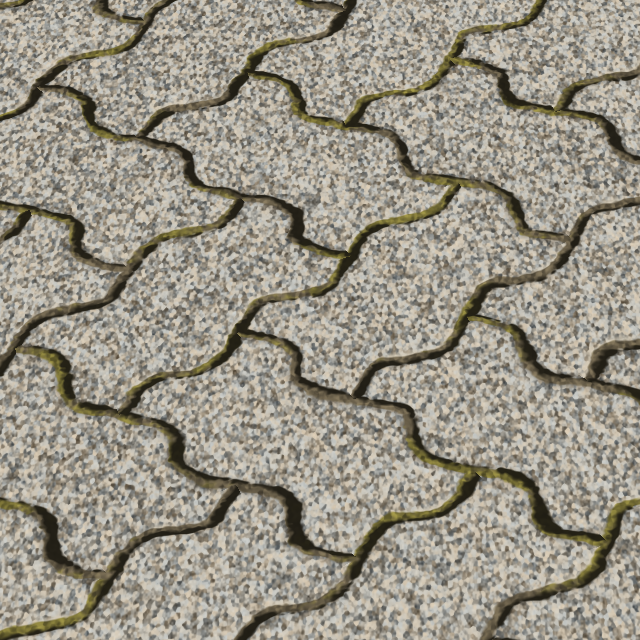
Reproduce this texture procedurally as a WebGL 1 fragment shader.

```glsl
precision highp float;
// Zigzag concrete pavers in a herringbone bond, seen at a slant, with mossy shaded joints.

uniform vec2 u_resolution;

const float TAU = 6.2831853;
const vec3 STONE_DARK = vec3(0.25, 0.24, 0.215);
const vec3 STONE_LIGHT = vec3(0.90, 0.875, 0.82);
const vec3 STONE_EDGE = vec3(0.84, 0.80, 0.72);
const vec3 SOIL = vec3(0.40, 0.36, 0.28);
const vec3 MOSS = vec3(0.45, 0.42, 0.20);
const vec3 SHADOW = vec3(0.11, 0.10, 0.07);

vec2 hash2(vec2 p) {
  vec3 h = fract(p.xyx * vec3(0.1031, 0.1030, 0.0973));
  h += dot(h, h.yzx + 33.33);
  return fract((h.xx + h.yz) * h.zy);
}

float valueNoise(vec2 p) {
  vec2 i = floor(p);
  vec2 f = fract(p);
  f = f * f * (3.0 - 2.0 * f);
  float low = mix(hash2(i).x, hash2(i + vec2(1.0, 0.0)).x, f.x);
  float high = mix(hash2(i + vec2(0.0, 1.0)).x, hash2(i + 1.0).x, f.x);
  return mix(low, high, f.y);
}

// Soft cellular noise: x is the brightness of a grain, y its tint.
vec2 grainNoise(vec2 p) {
  vec2 cell = floor(p);
  vec2 sum = vec2(0.0);
  float total = 0.0;
  for (int y = -1; y <= 1; y++) {
    for (int x = -1; x <= 1; x++) {
      vec2 id = cell + vec2(float(x), float(y));
      vec2 toGrain = id + hash2(id) - p;
      float weight = exp(-5.0 * dot(toGrain, toGrain));
      sum += weight * hash2(id + 71.7);
      total += weight;
    }
  }
  return sum / total;
}

// Screen (y down) to ground: x runs right, y runs towards the viewer.
vec2 groundFromScreen(vec2 s) {
  float near = (s.y - 0.399 + 0.0678 * (s.x - 0.547))
             / (0.0948 + 0.027 * s.y + 0.0018 * s.x);
  float right = (s.x - 0.547 - near * (0.027 * s.x - 0.0127)) / 0.1725;
  return vec2(right, near);
}

// Sideways bend of a paver edge over one unit, and its slope.
vec2 zigzag(vec2 t) {
  return 0.100 * sin(TAU * t) - 0.016 * sin(2.0 * TAU * t);
}
vec2 zigzagSlope(vec2 t) {
  return TAU * (0.100 * cos(TAU * t) - 0.032 * cos(2.0 * TAU * t));
}

void main() {
  vec2 screen = gl_FragCoord.xy / u_resolution;
  screen.y = 1.0 - screen.y;
  vec2 ground = groundFromScreen(screen);

  // Lattice axes follow the two paver directions; the edges wander a little.
  vec2 lattice = 0.5 * vec2(ground.x + ground.y, ground.x - ground.y);
  lattice += 0.04 * (vec2(valueNoise(lattice * 7.0 + 20.0),
                          valueNoise(lattice * 7.0 + 60.0)) - 0.5);
  vec2 bent = lattice + vec2(1.0, -1.0) * zigzag(lattice.yx);
  vec2 slope = zigzagSlope(lattice.yx);
  vec2 cell = floor(bent);
  vec2 f = bent - cell;

  // Herringbone: two neighbouring cells form a paver and share no joint.
  float kind = mod(cell.x - cell.y, 4.0);
  vec2 stretch = sqrt(1.0 + slope * slope);
  vec4 edges = vec4(f, 1.0 - f) / stretch.xyxy;
  vec2 paver = cell;
  if (kind < 0.5) { edges.y = 1.0; paver.y -= 1.0; }
  else if (kind < 1.5) edges.w = 1.0;
  else if (kind < 2.5) edges.z = 1.0;
  else { edges.x = 1.0; paver.x -= 1.0; }

  float behind = min(edges.x, edges.y);
  float ahead = min(edges.z, edges.w);
  float dist = min(behind, ahead);
  float side = behind < ahead ? 1.0 : -1.0;
  bool risingJoint = min(edges.x, edges.z) < min(edges.y, edges.w);
  float facing = risingJoint ? slope.x : -slope.y;

  // Speckled stone with slight differences between pavers.
  vec2 grain = grainNoise(ground * vec2(34.0, 20.0));
  float fine = valueNoise(ground * vec2(60.0, 35.0));
  float patchy = valueNoise(ground * vec2(5.0, 3.0) + 40.0);
  float tone = 0.63 + 0.92 * (grain.x - 0.5) + 0.32 * (fine - 0.5);
  tone += 0.04 * (patchy - 0.5) + 0.04 * (hash2(paver + 50.0).x - 0.5);
  tone = min(tone, 0.80 + 0.3 * (tone - 0.80));
  vec3 color = mix(STONE_DARK, STONE_LIGHT, clamp(tone, 0.0, 1.0));
  color += (grain.y - 0.5) * vec3(0.07, 0.0, -0.08);

  // Worn rims: sunlit on the side facing right, dull on the other.
  float rim = 1.0 - smoothstep(0.03, 0.085, dist);
  float lit = risingJoint && side < 0.0 ? 1.0 : 0.0;
  color = mix(color, STONE_EDGE, rim * lit * 0.8 * smoothstep(0.2, 0.8, patchy));
  color *= 1.0 - 0.18 * rim * (1.0 - lit);

  // Ragged joint filled with soil and moss, shaded by the paver on its right.
  float clump = valueNoise(lattice * 13.0 + 90.0);
  float crumb = valueNoise(lattice * 34.0 + 15.0);
  float depth = valueNoise(lattice * 2.1 + 70.0);
  float rough = 0.55 * clump + 0.45 * crumb - 0.5;
  float shade = smoothstep(-0.018, 0.018, side * dist - 0.007
    + 0.024 * facing + 0.075 * rough + 0.045 * (depth - 0.5));
  float moss = smoothstep(0.35, 0.75,
    valueNoise(lattice * 1.7 + 33.0) + 0.6 * rough);
  vec3 filling = mix(SOIL, MOSS, moss) * (0.55 + 0.6 * grain.x + 0.35 * crumb);
  filling = mix(filling, SHADOW, 0.92 * shade);
  float halfWidth = 0.035 + 0.012 * shade + 0.034 * rough;
  float joint = 1.0 - smoothstep(halfWidth - 0.009, halfWidth + 0.011, dist);
  gl_FragColor = vec4(mix(color, filling, joint), 1.0);
}
```
